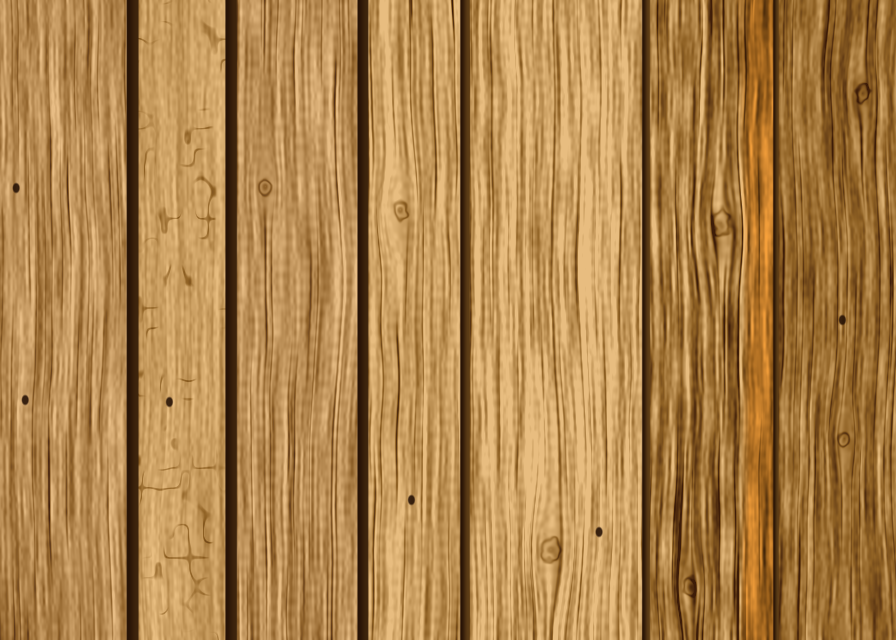
This texture is drawn by a WebGL 1 fragment shader. Its source:

```glsl
precision highp float;
// Seven weathered vertical timber boards with deep grain, cracks, knots and dark gaps.
uniform vec2 u_resolution;

#define DEEP vec3(0.24, 0.11, 0.03)
#define MID vec3(0.56, 0.38, 0.14)
#define PALE vec3(0.84, 0.67, 0.43)
#define ORANGE vec3(0.72, 0.43, 0.10)
#define SHADOW vec3(0.15, 0.07, 0.02)
#define GAP_HALF 0.0066
#define KNOT_SIZE 0.0095
#define HOLE_SIZE 0.0042
#define RIPPLE_FREQ 145.0
#define RELIEF 1.15
#define BOARDS 7

float hash(vec2 p) {
  return fract(sin(dot(p, vec2(127.1, 311.7))) * 43758.5);
}

float noise(vec2 p) {
  vec2 i = floor(p), f = fract(p);
  f = f * f * (3.0 - 2.0 * f);
  return mix(mix(hash(i), hash(i + vec2(1.0, 0.0)), f.x),
             mix(hash(i + vec2(0.0, 1.0)), hash(i + 1.0), f.x), f.y);
}

// Per board: right boundary, brightness, relief depth, crack strength.
vec4 board(float i) {
  if (i < 0.5) return vec4(0.148, 0.84, 0.55, 0.45);
  if (i < 1.5) return vec4(0.258, 0.95, 0.28, 0.08);
  if (i < 2.5) return vec4(0.405, 0.83, 0.55, 0.55);
  if (i < 3.5) return vec4(0.519, 0.91, 0.55, 0.65);
  if (i < 4.5) return vec4(0.721, 0.97, 0.70, 0.45);
  if (i < 5.5) return vec4(0.866, 0.72, 0.90, 0.65);
  return vec4(1.015, 0.66, 0.65, 0.45);
}

// Gaps narrow towards the right.
float gapHalf(float i) { return GAP_HALF - 0.00014 * i * i; }

// Height of the raised grain, stretched along the board.
float grain(vec2 q) {
  return 0.55 * noise(vec2(q.x * RIPPLE_FREQ, q.y * 5.0))
       + 0.45 * noise(vec2(q.x * 300.0, q.y * 20.0));
}

// Thin splits, one per column, that fade in and out and are lit on one lip.
float splits(vec2 q, float freq, float width) {
  float u = q.x * freq, column = floor(u);
  float s = (fract(u) - 0.3 - 0.4 * hash(vec2(column, 2.0))) / (freq * width);
  float reach = smoothstep(0.45, 0.75, noise(vec2(column * 7.0, q.y * 6.0)));
  return reach * (exp(-s * s) - 0.3 * exp(-(s - 2.0) * (s - 2.0)));
}

void main() {
  vec2 p = gl_FragCoord.xy / u_resolution.x;
  float px = 1.0 / u_resolution.x;
  float tall = u_resolution.y * px;

  // Find the board under this point.
  float id = 0.0, left = -0.02;
  for (int i = 1; i < BOARDS; i++) {
    float edge = board(float(i) - 1.0).x;
    if (p.x > edge) { id = float(i); left = edge; }
  }
  vec4 b = board(id);

  // Knots bend the grain around them; holes are plain dark spots.
  vec2 q = p;
  float knot = 0.0, hole = 0.0;
  for (int j = 0; j < 2; j++) {
    vec2 slot = vec2(id, float(j));
    vec2 c = vec2(mix(left, b.x, 0.25 + 0.5 * hash(slot + 3.1)),
                  (slot.y + 0.12 + 0.76 * hash(slot + 7.7)) * 0.5 * tall);
    float present = step(0.3, hash(slot + 5.9));
    vec2 d = (p - c) / (KNOT_SIZE * (0.6 + 0.5 * hash(slot + 1.3))) * vec2(1.0, 0.75);
    float r = length(d) + 0.6 * (noise(p * 150.0) - 0.5);
    vec2 bend = d * vec2(0.42, 0.22);
    q.x -= present * 0.75 * (p.x - c.x) * exp(-dot(bend, bend));
    float rim = (r - 1.0) * 4.5;
    knot += present * (0.42 * exp(-rim * rim) + 0.3 * exp(-5.0 * r * r));
    vec2 h = vec2(mix(left, b.x, 0.15 + 0.7 * hash(slot + 11.3)),
                  tall * (0.1 + 0.8 * hash(slot + 13.7)));
    float spot = 1.0 - smoothstep(0.65, 1.15, length((p - h) / HOLE_SIZE * vec2(1.0, 0.7)));
    hole = max(hole, step(0.5, hash(slot + 17.9)) * spot);
  }
  q += id * vec2(3.7, 5.3);
  q.x += 0.012 * noise(q * vec2(9.0, 5.0)) + 0.003 * noise(q * vec2(32.0, 16.0));

  // Brightness from broad bands, lit relief, pores, tool marks and splits.
  vec2 shift = vec2(0.0013, 0.0);
  float slope = grain(q + shift) - grain(q - shift);
  float tone = b.y + 0.17 * (noise(q * vec2(26.0, 1.5)) - 0.5);
  tone += RELIEF * b.z * (grain(q) - 0.5 + slope);
  tone += 0.17 * (noise(q * vec2(400.0, 140.0)) - 0.5);
  float mark = abs(noise(q * vec2(72.0, 50.0)) - 0.5);
  tone -= 0.35 * step(b.z, 0.3) * (1.0 - smoothstep(0.01, 0.08, mark))
        * smoothstep(0.5, 0.75, noise(q * vec2(48.0, 34.0) + 9.0));
  tone -= b.w * (splits(q, 43.0, 0.0012) + 0.6 * splits(q + 0.37, 105.0, 0.0009)) + knot;
  vec2 away = p - vec2(0.45, 0.5 * tall);
  tone -= 0.24 * dot(away, away);

  // Worn edges: a faint shade on the left, a lit rim on the right.
  float fromLeft = p.x - left - gapHalf(id - 1.0);
  float fromRight = b.x - p.x - gapHalf(id);
  tone += 0.1 * exp(-max(fromRight, 0.0) * 500.0) - 0.16 * exp(-max(fromLeft, 0.0) * 450.0);

  // Wood colour, with a resin streak on the sixth board.
  vec3 col = mix(DEEP, MID, clamp(tone * 2.0, 0.0, 1.0));
  col = mix(col, PALE, clamp(tone * 2.0 - 1.0, 0.0, 1.25));
  col.b += 0.02 * step(id, 2.5) * step(0.3, b.z);
  float streakEdge = 0.828 + 0.02 * (noise(vec2(p.x * 90.0, p.y * 5.0)) - 0.5);
  float streak = step(4.5, id) * step(id, 5.5) * smoothstep(-0.006, 0.01, p.x - streakEdge);
  col = mix(col, ORANGE * (0.4 + 0.8 * tone), 0.75 * streak);
  col = mix(col, SHADOW, 0.9 * hole);

  // Gaps: dark on the left, with some brown wood showing on the right.
  float gapId = id - step(fromLeft, fromRight);
  float across = fromLeft < fromRight ? p.x - left : p.x - b.x;
  float glow = smoothstep(-0.9, 0.7, across / gapHalf(gapId)) * (0.3 + 0.4 * step(2.5, gapId));
  col = mix(mix(SHADOW, MID * 0.8, glow), col, smoothstep(-px, px, min(fromLeft, fromRight)));
  gl_FragColor = vec4(col, 1.0);
}
```
